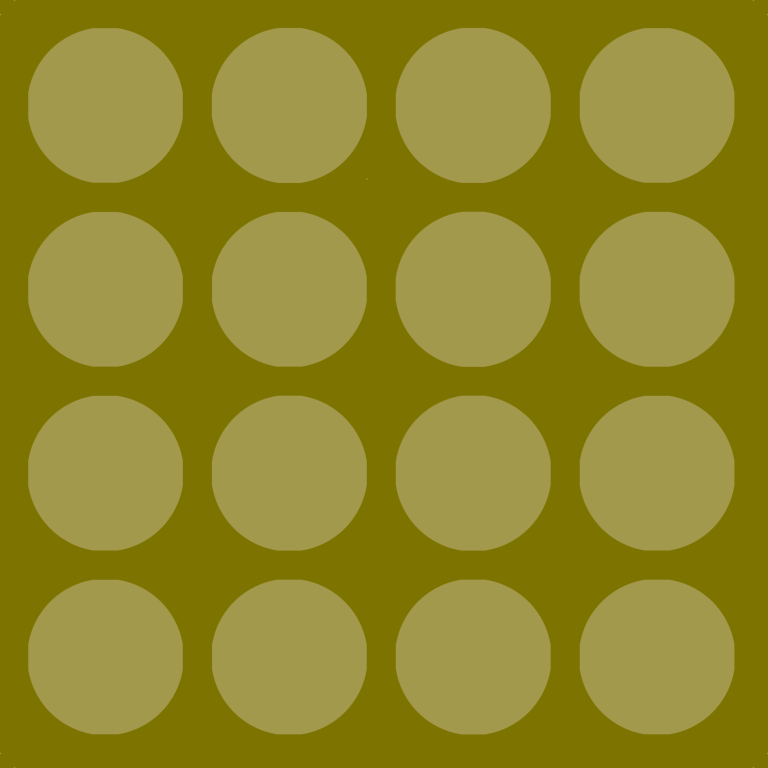
Give the GLSL for this pattern, as a three.js fragment shader.

```glsl
// Four by four grid of pale olive discs with slightly flattened sides on dark olive.
varying vec2 vUv;

float hash(vec2 p) {
  return fract(sin(dot(p, vec2(127.1, 311.7))) * 43758.5453);
}

// Disc whose four extremes are trimmed by a square.
float trimmedDisc(vec2 p, float radius, float trim) {
  vec2 a = abs(p);
  return max(length(p) - radius, max(a.x, a.y) - trim);
}

float coverage(float d) {
  return 1.0 - smoothstep(-0.001, 0.001, d);
}

void main() {
  vec3 darkOlive = vec3(0.49, 0.45, 0.0);
  vec3 paleOlive = vec3(0.64, 0.60, 0.30);

  // Nearest disc, limited to the four columns and rows
  vec2 firstCentre = vec2(0.1374, 0.1445);
  float pitch = 0.2394;
  vec2 cell = clamp(floor((vUv - firstCentre) / pitch + 0.5), 0.0, 3.0);
  vec2 local = vUv - firstCentre - cell * pitch;

  // Trim varies a hair from disc to disc
  float trim = 0.1008 + 0.0004 * (hash(cell) - 0.5);
  float disc = coverage(trimmedDisc(local, 0.1019, trim));

  // Tiny specks beside each corner, and one stray in the field
  vec2 fold = abs(vUv - 0.5);
  vec2 corner = vec2(max(fold.x, fold.y), min(fold.x, fold.y));
  float speck = min(length(corner - vec2(0.4995, 0.4812)),
                    length(vUv - vec2(0.478, 0.767)));
  float mark = max(disc, coverage(speck - 0.0008));

  gl_FragColor = vec4(mix(darkOlive, paleOlive, mark), 1.0);
}
```
